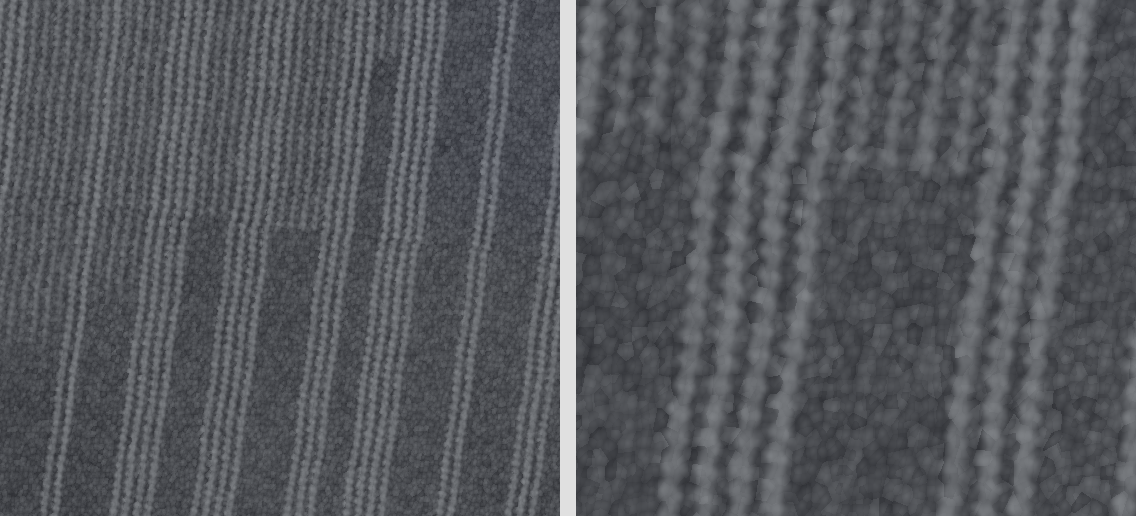
Left, the full canvas; right, a detail of the centre.
Write a WebGL 2 fragment shader that draws this texture.

```glsl
#version 300 es
precision highp float;
// Slanted, beaded yarn stripes on grey woven cloth, with a seam and stepped plain blocks.

uniform vec2 u_resolution;
out vec4 outColor;

// Lengths are in canvas widths, y runs down from the top edge.
const float TAU = 6.2831853;
const float PITCH = 0.0208;         // distance between neighbouring yarns
const float PHASE = 0.4;            // offset of the first yarn, in pitches
const float SLANT = 0.10;           // lean of the yarns
const float BEND = 0.023;           // extra lean further down
const float SEAM_Y = 0.349;
const float SEAM_SLOPE = 0.115;
const float SEAM_SHIFT = 0.16;      // sideways slip below the seam, in pitches
const float BEAD = 0.0155;          // twist length of a yarn
const float BOLD_HALF = 0.26;       // half widths, in pitches
const float THIN_HALF = 0.20;
const float EDGE = 0.17;
const vec2 STITCHES = vec2(118.0, 96.0);
const float GRAIN = 0.52;

const vec3 SHADOW = vec3(0.227, 0.234, 0.252);
const vec3 YARN = vec3(0.474, 0.486, 0.502);
const vec3 BLUE_TINT = vec3(-0.010, -0.008, 0.004);

// Bold bands: first yarn, number of yarns, depth where the thin yarns after it stop.
const int BANDS = 8;
const int FIRST[BANDS] = int[](0, 9, 15, 22, 30, 35, 43, 49);
const int COUNT[BANDS] = int[](3, 2, 4, 4, 3, 4, 2, 3);
const float STOP[BANDS] = float[](0.60, 0.52, 0.385, 0.411, 0.10, -1.0, -1.0, -1.0);

float hash(vec2 p) {
  return fract(sin(dot(p, vec2(127.1, 311.7))) * 43758.55);
}

// Cellular noise: x is the distance to the nearest stitch, y its random shade.
vec2 stitches(vec2 p) {
  vec2 cell = floor(p), nearest = vec2(9.0, 0.0);
  for (int j = -1; j <= 1; j++) {
    for (int i = -1; i <= 1; i++) {
      vec2 id = cell + vec2(i, j);
      vec2 center = id + 0.1 + 0.8 * vec2(hash(id), hash(id + 41.3));
      float d = length(p - center);
      if (d < nearest.x) nearest = vec2(d, hash(id + 17.9));
    }
  }
  return nearest;
}

// Slow unevenness of the cloth from layered sines.
float unevenness(vec2 p) {
  return 0.5 * sin(7.0 * p.x + 4.0 * p.y) + 0.3 * sin(13.0 * p.y - 9.0 * p.x + 1.7)
       + 0.2 * sin(31.0 * p.x + 23.0 * p.y);
}

void main() {
  vec2 p = vec2(gl_FragCoord.x, u_resolution.y - gl_FragCoord.y) / u_resolution.x;

  // Seam, slightly ragged
  float seam = p.y - SEAM_Y - SEAM_SLOPE * p.x
             + 0.003 * sin(90.0 * p.x) + 0.002 * sin(211.0 * p.x);
  float below = smoothstep(-0.003, 0.003, seam);

  // Straightened coordinates: q.x is constant along a yarn
  vec2 q = vec2(p.x + SLANT * p.y + BEND * p.y * p.y, p.y);
  float s = q.x / PITCH + PHASE + SEAM_SHIFT * (below - 0.5);
  s += 0.06 * sin(38.0 * p.y + 11.0 * p.x);
  float n = floor(s);

  // Kind of yarn at this place
  float bold = 0.0, stop = -1.0, softness = 0.006;
  for (int i = 0; i < BANDS; i++) {
    if (int(n) >= FIRST[i]) {
      bold = int(n) < FIRST[i] + COUNT[i] ? 1.0 : 0.0;
      stop = STOP[i];
      softness = i < 2 ? 0.05 : 0.006;
    }
  }
  float ragged = softness * (hash(vec2(n, 5.0)) - 0.5);
  float thin = 1.0 - smoothstep(stop - softness, stop + softness, p.y + ragged);
  float present = max(bold, thin);

  // Woven grain: coarse stitches with finer fibres on top
  vec2 stitch = stitches(q * STITCHES);
  vec2 fibre = stitches(q * STITCHES * 1.9 + 7.3);
  float grain = 0.60 * (stitch.y - 0.5) + 0.75 * (0.40 - stitch.x)
              + 0.35 * (fibre.y - 0.5) + 0.30 * (0.40 - fibre.x);

  // Twisted yarn: soft beads swell and sway along its length
  float twist = TAU * p.y / BEAD + 0.9 * n + 3.0 * hash(vec2(n, 2.0))
              + 1.2 * sin(31.0 * p.y + n);
  float sway = 0.05 * sin(twist + 1.3) + 0.10 * (stitch.y - 0.5);
  float halfWidth = mix(THIN_HALF, BOLD_HALF, bold) * (1.0 + 0.13 * sin(twist));
  float d = abs(s - n - 0.5 + sway);
  float yarn = present * (1.0 - smoothstep(halfWidth - EDGE, halfWidth + EDGE, d));

  // Ground tone with a faint twill above the seam
  float twill = sin(TAU * (88.0 * q.x + 62.0 * q.y));
  float tone = mix(0.27, 0.25, present) + 0.05 * unevenness(p);
  tone += 0.05 * twill * present * (1.0 - below);

  // Yarn over ground, a little brighter above the seam
  float yarnTone = mix(0.70, 0.88, bold) + 0.07 * sin(twist) - 0.05 * below;
  yarnTone += 0.10 * (hash(vec2(n, 8.0)) - 0.5);
  tone = mix(tone, yarnTone, yarn);
  tone += GRAIN * grain * mix(1.0, 0.6, yarn);
  tone -= 0.08 * (1.0 - smoothstep(0.001, 0.005, abs(seam)));

  // Worn darker in the lower left, bluish in the upper right
  tone -= 0.08 * (1.0 - smoothstep(0.0, 0.3, p.x)) * smoothstep(0.5, 0.75, p.y);
  float blueness = smoothstep(0.55, 0.95, q.x) * (1.0 - smoothstep(-0.15, 0.05, seam));
  vec3 color = mix(SHADOW, YARN, clamp(tone, -0.15, 1.1)) + BLUE_TINT * blueness;
  outColor = vec4(color, 1.0);
}
```
